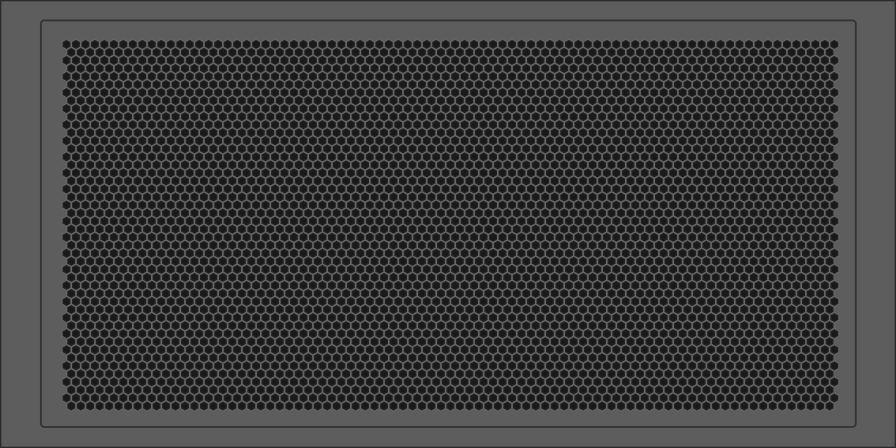
A WebGL 1 fragment shader for this pattern:

```glsl
precision highp float;
// Draws a grey panel with an engraved frame around a honeycomb mesh of dark holes.

// Lengths are in canvas heights; the canvas is 2 wide and 1 high.
#define PITCH vec2(0.02116, 0.01794)
#define FIRST_HOLE vec2(0.1484, 0.9010)
#define COLUMNS 82.0
#define ROWS 46.0
#define HOLE_RADIUS 0.0088
#define GROOVE_CENTER vec2(1.0007, 0.5007)
#define GROOVE_HALF_SIZE vec2(0.9095, 0.4538)
#define GROOVE_RADIUS 0.008
#define GROOVE_WIDTH 0.0040
#define BORDER_WIDTH 0.0030

uniform vec2 u_resolution;

const vec3 PANEL = vec3(0.365);
const vec3 WALL = vec3(0.405);
const vec3 HOLE_RIM = vec3(0.14);
const vec3 HOLE_CORE = vec3(0.10);
const vec3 GROOVE = vec3(0.20);
const vec3 BORDER = vec3(0.17);

// Signed distance to a hexagon with a point at the top.
float hexagon(vec2 p, float apothem) {
  p = abs(p);
  return max(p.x, 0.5 * p.x + 0.8660 * p.y) - apothem;
}

float roundedBox(vec2 p, vec2 halfSize, float radius) {
  vec2 q = abs(p) - halfSize + radius;
  return length(max(q, 0.0)) + min(max(q.x, q.y), 0.0) - radius;
}

// Nearest hole among the even (0) or odd (1) rows, counted from the top.
float holesInRows(vec2 p, float parity) {
  vec2 grid = (p - FIRST_HOLE) * vec2(1.0, -1.0) / PITCH;
  float row = parity + 2.0 * floor((grid.y - parity) * 0.5 + 0.5);
  row = clamp(row, parity, ROWS - 2.0 + parity);
  float shift = 0.5 * parity;
  float column = clamp(floor(grid.x - shift + 0.5), 0.0, COLUMNS - 1.0 - parity);
  return hexagon((grid - vec2(column + shift, row)) * PITCH, HOLE_RADIUS);
}

float coverage(float dist, float pixel) {
  return clamp(0.5 - dist / pixel, 0.0, 1.0);
}

void main() {
  vec2 p = gl_FragCoord.xy / u_resolution * vec2(2.0, 1.0);
  float pixel = 1.0 / u_resolution.y;

  // Engraved frame and outer border
  float frame = roundedBox(p - GROOVE_CENTER, GROOVE_HALF_SIZE, GROOVE_RADIUS);
  vec2 toEdge = min(p, vec2(2.0, 1.0) - p);
  float edge = min(toEdge.x, toEdge.y);
  vec3 color = mix(PANEL, GROOVE, coverage(abs(frame) - 0.5 * GROOVE_WIDTH, pixel));
  color = mix(color, BORDER, coverage(edge - BORDER_WIDTH, pixel));

  // Bright walls, then the holes between them
  float hole = min(holesInRows(p, 0.0), holesInRows(p, 1.0));
  color = mix(color, WALL, coverage(hole - 0.0022, pixel));
  vec3 depth = mix(HOLE_RIM, HOLE_CORE, smoothstep(0.0, 0.5 * HOLE_RADIUS, -hole));
  color = mix(color, depth, coverage(hole, pixel));

  gl_FragColor = vec4(color, 1.0);
}
```
